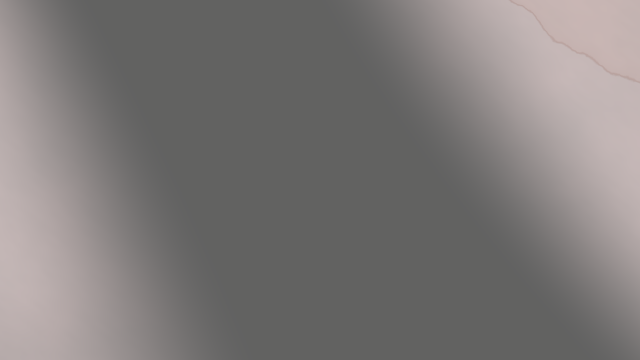
This background is drawn by a WebGL 2 fragment shader. Its source:

```glsl
#version 300 es
precision highp float;

uniform vec2 u_resolution;
out vec4 outColor;

// Colours
const vec3 SHADE_GREY = vec3(0.383, 0.383, 0.381);
const vec3 PAPER_PINK = vec3(0.765, 0.713, 0.710);
const vec3 STAIN_TINT = vec3(1.010, 0.990, 0.982);
const vec3 RIM_TINT = vec3(0.925, 0.880, 0.865);

// Glow midlines: x = a + b*t + c*t*t, with t the distance below the top
const vec3 LEFT_CURVE = vec3(0.02, 0.43, -0.06);
const vec3 RIGHT_CURVE = vec3(1.17, 0.58, 0.17);
const vec2 LEFT_WIDTH = vec2(0.24, 0.34);   // top, bottom
const float RIGHT_WIDTH = 0.30;

// Stain edge, measured back from the right side
const vec3 STAIN_CURVE = vec3(0.775, 0.35, 0.80);
const float STAIN_ROUGHNESS = 0.055;
const float RIM_WIDTH = 0.0035;

const float GRAIN = 0.022;
const float LOWER_DIMMING = 0.05;

float hash(vec2 p) {
    p = fract(p * vec2(0.1031, 0.1130));
    p += dot(p, p.yx + 33.33);
    return fract((p.x + p.y) * p.x * 57.0);
}

float noise(vec2 p) {
    vec2 i = floor(p), f = fract(p);
    f = f * f * (3.0 - 2.0 * f);
    return mix(mix(hash(i), hash(i + vec2(1, 0)), f.x),
               mix(hash(i + vec2(0, 1)), hash(i + vec2(1, 1)), f.x), f.y);
}

float fbm(vec2 p) {
    float sum = 0.0, amp = 0.5;
    for (int i = 0; i < 5; i++) {
        sum += amp * noise(p);
        p = mat2(1.6, 1.2, -1.2, 1.6) * p + 7.3;
        amp *= 0.5;
    }
    return sum;
}

float curve(vec3 k, float t) {
    return k.x + t * (k.y + t * k.z);
}

void main() {
    // Height is 1; x is laid out on a 16:9 frame
    vec2 p = gl_FragCoord.xy / u_resolution * vec2(16.0 / 9.0, 1.0);
    float pixel = 1.0 / u_resolution.y;
    float down = 1.0 - p.y;

    // Two slanted glows leave a grey band between them
    float leftOffset = curve(LEFT_CURVE, down) - p.x;
    float leftWidth = mix(LEFT_WIDTH.x, LEFT_WIDTH.y, down);
    float rightOffset = p.x - curve(RIGHT_CURVE, down);
    float leftGlow = smoothstep(-leftWidth, leftWidth, leftOffset);
    float rightGlow = smoothstep(-RIGHT_WIDTH, RIGHT_WIDTH, rightOffset);
    float glow = max(leftGlow, rightGlow);

    // Paper with soft clouds and faint fibres
    float clouds = fbm(p * 5.0) - 0.48;
    float fibres = noise(mat2(0.8, 0.6, -0.6, 0.8) * p * vec2(25.0, 70.0)) - 0.5;
    vec3 paper = PAPER_PINK * (1.0 + GRAIN * (2.0 * clouds + 0.35 * fibres));
    paper.r += 0.02 * clouds;
    paper *= 1.0 - LOWER_DIMMING * leftGlow * smoothstep(0.25, 0.0, p.y);

    // Ragged stain in the upper right corner
    float back = 16.0 / 9.0 - p.x;
    float ragged = STAIN_ROUGHNESS * (fbm(p * 17.0) - 0.48);
    float edge = (p.y - curve(STAIN_CURVE, back) + ragged) * 0.8;
    float inside = smoothstep(-pixel, pixel, edge);
    float line = 1.0 - smoothstep(0.0, RIM_WIDTH + pixel, abs(edge));
    float bleed = inside * exp(-max(edge, 0.0) * 45.0);
    paper *= mix(vec3(1.0), STAIN_TINT, inside);
    paper *= mix(vec3(1.0), RIM_TINT, 0.7 * line + 0.2 * bleed);

    outColor = vec4(mix(SHADE_GREY, paper, glow), 1.0);
}
```
